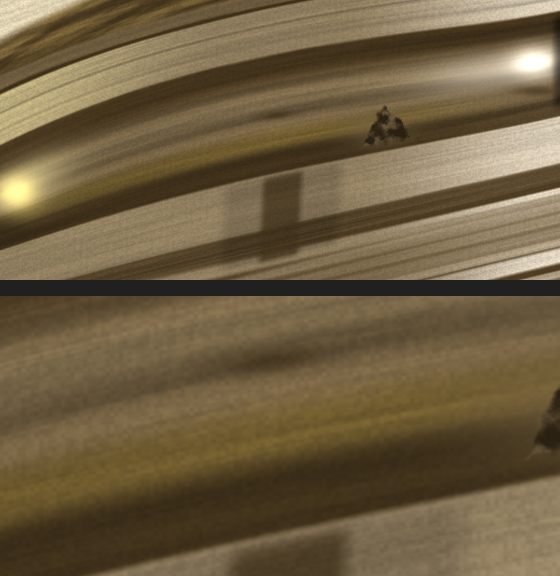
Top, the full canvas; bottom, a detail of the centre.
A Shadertoy shader for this texture:

```glsl
// Worn, curved brass ridges with dark grooves, glints, a chip and a smudge.

float hash(vec2 p) {
    return fract(sin(dot(p, vec2(127.1, 311.7))) * 43758.5453);
}

float noise(vec2 p) {
    vec2 i = floor(p), f = fract(p);
    f = f * f * (3.0 - 2.0 * f);
    return mix(mix(hash(i), hash(i + vec2(1, 0)), f.x),
               mix(hash(i + vec2(0, 1)), hash(i + vec2(1, 1)), f.x), f.y);
}

float fbm(vec2 p) {
    float sum = 0.0, gain = 0.5;
    for (int i = 0; i < 4; i++) {
        sum += gain * noise(p);
        p = p * 2.03 + 17.0;
        gain *= 0.5;
    }
    return sum;
}

float band(float x, float a, float b, float soft) {
    return smoothstep(a - soft, a + soft, x) - smoothstep(b - soft, b + soft, x);
}

float glow(vec2 d, vec2 radius) {
    d /= radius;
    return exp(-dot(d, d));
}

// Position across the ridges; lines of equal value follow their curve
float acrossRidges(float u, float y) {
    float s = y + 0.48 * u;
    float bend = 0.5 * exp(-pow((s - 0.45) / 0.45, 2.0));
    return s + bend * u * pow(1.0 - u, 1.5);
}

void mainImage(out vec4 fragColor, in vec2 fragCoord) {
    vec2 uv = fragCoord / iResolution.xy;
    float u = uv.x, y = 1.0 - uv.y;
    vec2 p = vec2(2.0 * u, y);
    float s = acrossRidges(u, y);

    vec3 dark = vec3(0.26, 0.20, 0.11);
    vec3 brown = vec3(0.43, 0.36, 0.245);
    vec3 tan1 = vec3(0.56, 0.49, 0.37);
    vec3 pale = vec3(0.90, 0.85, 0.77);
    vec3 gold = vec3(0.88, 0.82, 0.58);

    // Scratches drawn out along the ridges
    float wide = fbm(vec2(u * 2.0, s * 38.0));
    float fine = fbm(vec2(u * 4.0 + 9.0, s * 150.0));
    float toRight = smoothstep(0.6, 1.0, u);
    float toLeft = smoothstep(0.4, 0.0, u);

    // Mottled recess and bright corner above the upper ridge
    float mottle = fbm(vec2(u * 9.0, s * 26.0 + u * 6.0));
    vec3 col = mix(dark, vec3(0.50, 0.41, 0.23), smoothstep(0.25, 0.7, mottle));
    col = mix(col, brown, band(s, 0.27, 0.32, 0.012));
    col = mix(col, mix(gold, pale, 0.7), smoothstep(0.17, 0.12, s + 0.3 * u));
    col = mix(col, dark * 0.9, band(s, 0.322, 0.337, 0.006));

    // Flat lands of both ridges
    vec3 land = mix(tan1, gold, 0.6 * toLeft * smoothstep(1.05, 0.5, s));
    land = mix(land, pale, 0.85 * toRight);
    col = mix(col, land, band(s, 0.338, 0.52, 0.006));
    col *= 1.0 - 0.2 * band(s, 0.4, 0.408, 0.005) - 0.16 * band(s, 0.465, 0.475, 0.008);

    // Rounded valley between them, from shadow to shine to shadow
    vec3 valley = mix(dark, brown, smoothstep(0.575, 0.66, s));
    valley = mix(valley, tan1, 0.3 * band(s, 0.65, 0.70, 0.025));
    valley *= 1.0 - 0.16 * band(s, 0.715, 0.735, 0.012);
    valley = mix(valley, mix(vec3(0.39, 0.32, 0.16), brown, toRight), smoothstep(0.75, 0.79, s));
    float shadow = smoothstep(0.81, 0.84, s + 0.02 * (wide - 0.5));
    valley = mix(valley, dark * 0.88, shadow * (1.0 - 0.4 * toRight));
    valley *= 0.85 + 0.34 * wide;
    col = mix(col, valley, band(s, 0.52, 0.895, 0.009));
    col = mix(col, land, band(s, 0.895, 1.064, 0.005));

    // Narrow stepped lines below the lower ridge
    float steps = smoothstep(0.25, 0.7, noise(vec2(u * 1.2, s * 46.0)));
    vec3 lines = mix(dark * 1.15, mix(tan1, pale, 0.35 * toRight), steps);
    vec3 groove = mix(dark, brown, 0.35 + 0.5 * (fine - 0.5) + 0.25 * toRight);
    lines = mix(lines, groove, band(s, 1.064, 1.13, 0.008));
    lines = mix(lines, mix(tan1, pale, toRight), band(s, 1.15, 1.17, 0.006));
    lines = mix(lines, mix(brown, tan1, toRight), band(s, 1.22, 1.33, 0.02) * 0.6);
    lines = mix(lines, mix(brown, pale, toRight), band(s, 1.365, 1.42, 0.008));
    col = mix(col, lines, smoothstep(1.058, 1.07, s));

    // Reflected dark smudge on the lower ridge
    float onRidge = band(s, 0.905, 1.17, 0.014);
    float lean = u + 0.03 * (s - 1.0);
    col = mix(col, dark * 1.15, 0.8 * onRidge * band(lean, 0.468, 0.537, 0.009));
    col *= 1.0 - 0.15 * onRidge * band(lean, 0.40, 0.607, 0.015);
    vec2 spot = p - vec2(0.99, 0.411);
    col = mix(col, dark, 0.75 * glow(spot + vec2(0.0, 0.1 * spot.x), vec2(0.06, 0.015)));

    // Scratches and grain
    col *= 0.83 + 0.2 * wide + 0.17 * fine;
    col *= 0.94 + 0.12 * noise(p * 190.0);

    // Glints at the two ends of the valley, shaded at the borders
    float inValley = band(s, 0.54, 0.86, 0.03);
    col = mix(col, gold, 0.7 * inValley * glow(vec2(p.x - 0.08, s - 0.70), vec2(0.16, 0.08)));
    col += vec3(0.45, 0.41, 0.2) * glow(p - vec2(0.06, 0.69), vec2(0.07, 0.06));
    col = mix(col, pale, 0.7 * inValley * glow(vec2(p.x - 1.82, s - 0.69), vec2(0.3, 0.06)));
    col += vec3(0.5) * glow(p - vec2(1.91, 0.222), vec2(0.08, 0.055));
    col *= 1.0 - 0.5 * inValley * smoothstep(0.98, 1.0, u);
    col = mix(col, dark * 0.7, 0.7 * glow(p - vec2(0.0, 0.82), vec2(0.1, 0.05)));
    col = mix(col, dark, 0.7 * glow(p - vec2(1.92, 0.325), vec2(0.08, 0.018)));

    // Peaked crumb of dirt with a ragged outline, resting on the lower ridge
    vec2 c = p - vec2(1.375, 0.515);
    float h = -c.y - 0.25 * c.x;
    float ragged = max(abs(c.x) + 0.65 * h - 0.095, -h) + 0.07 * (fbm(p * 30.0) - 0.47);
    col = mix(col, brown * 1.1, 0.5 * glow(c + vec2(0.03, 0.05), vec2(0.13, 0.06)));
    vec3 crumb = mix(dark * 0.65, brown * 0.95, smoothstep(0.35, 0.75, fbm(p * 40.0)));
    col = mix(col, crumb, smoothstep(0.008, -0.008, ragged));

    fragColor = vec4(clamp(col, 0.0, 1.0), 1.0);
}
```
